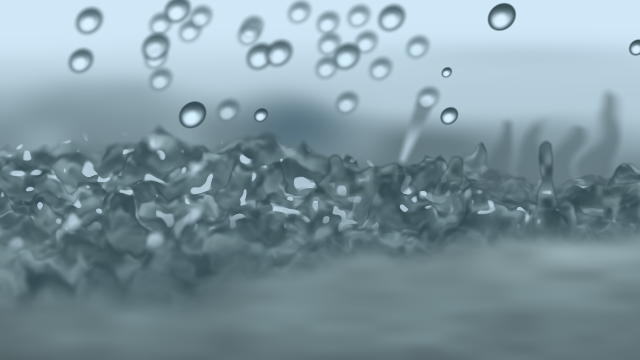
Write a Shadertoy shader that draws this texture.

```glsl
const vec3 SKY = vec3(.81, .91, .97);
const vec3 HAZE = vec3(.70, .80, .85);
const vec3 MIST = vec3(.55, .65, .69);
const vec3 WATER = vec3(.44, .53, .55);
const vec3 DEEP = vec3(.35, .43, .46);
const vec3 SHADE = vec3(.19, .28, .31);
const int SHARP_DROPS = 6;
const int SOFT_DROPS = 18;
const float LAYERS = 11.;
const float FOCUS_HEIGHT = .46;
const float FOCUS_DEPTH = .13;

// Centre and radius, sharp drops first
const vec3 DROPS[14] = vec3[14](
  vec3(1.394, .953, .038), vec3(1.248, .678, .024), vec3(.535, .681, .037),
  vec3(1.77, .868, .022), vec3(1.241, .799, .014), vec3(.725, .68, .019),
  vec3(.248, .942, .036), vec3(.493, .972, .035), vec3(.433, .87, .037),
  vec3(.225, .831, .033), vec3(.722, .843, .036), vec3(.775, .852, .036),
  vec3(.963, .843, .036), vec3(1.088, .95, .036));

float hash(vec2 p) {
  return fract(sin(dot(p, vec2(127.1, 311.7))) * 43758.5);
}

float noise(vec2 p) {
  vec2 i = floor(p), f = fract(p);
  f = f * f * (3. - 2. * f);
  return mix(mix(hash(i), hash(i + vec2(1, 0)), f.x),
             mix(hash(i + vec2(0, 1)), hash(i + 1.), f.x), f.y);
}

vec2 warp(vec2 p) {
  return vec2(noise(p), noise(p + 19.)) - .5;
}

float below(float edge, float soft, float v) {
  return 1. - smoothstep(edge - soft, edge + soft, v);
}

// Tapered rounded limb
float limb(vec2 p, vec2 a, vec2 b, float ra, float rb) {
  float t = clamp(dot(p - a, b - a) / dot(b - a, b - a), 0., 1.);
  return length(p - mix(a, b, t)) - mix(ra, rb, t);
}

float blend(float a, float b) {
  float h = max(.04 - abs(a - b), 0.);
  return min(a, b) - h * h / .16;
}

float glow(vec2 p, vec2 centre, vec2 size) {
  vec2 q = (p - centre) / size;
  return exp(-dot(q, q));
}

vec3 backdrop(vec2 p) {
  float streak = noise(p * vec2(1.6, 9.));
  vec3 c = mix(HAZE, SKY, smoothstep(.7, .94, p.y + .14 * (streak - .5)));
  c -= .07 * glow(p, vec2(1.5, .85), vec2(.45, .04));
  float horizon = mix(.73, .64, smoothstep(.3, 1.4, p.x)) + .05 * (noise(p * 5.) - .5);
  c = mix(c, MIST, below(horizon, .08, p.y));
  c = mix(c, DEEP, .8 * noise(p * vec2(8., 10.)) * below(horizon, .06, p.y));
  c = mix(c, vec3(.3, .42, .49), .7 * glow(p, vec2(.82, .65), vec2(.12, .07)));
  // Out of focus foreground
  float ripple = mix(noise(p * vec2(5., 17.)), noise(p * vec2(11., 34.)), .3);
  vec3 ground = WATER * mix(.84, 1.12, ripple);
  ground += .1 * glow(p, vec2(1.45, .29), vec2(.35, .09)) * (.4 + ripple);
  c = mix(c, ground, below(.42, .08, p.y));
  return c * (1. - .12 * below(.08, .1, p.y));
}

// Overlapping crests, sharp only near the focal plane
void addSplash(inout vec3 c, vec2 p, float pixel) {
  float side = smoothstep(.4, 1.5, p.x);
  vec2 q = p + .035 * warp(p * 15.) + .012 * warp(p * 45.);
  float foot = mix(.15, .36, side) + .1 * (noise(p * 6.) - .5);
  float fade = smoothstep(foot - .04, foot + .08, p.y);
  for (float i = 0.; i < LAYERS; i++) {
    float seed = i * 7.3;
    float base = mix(mix(.62, .49, side), mix(.24, .39, side), i / LAYERS);
    float focus = exp(-pow((base - FOCUS_HEIGHT) / FOCUS_DEPTH, 2.));
    float crest = base + .15 * (noise(vec2(q.x * 9., seed)) - .5)
                + .06 * (noise(vec2(q.x * 27., seed)) - .5);
    float d = crest - q.y, soft = mix(.025, 2. * pixel, focus);
    float grain = mix(noise(q * vec2(18., 25.) + seed),
                      noise(q * vec2(50., 65.) + seed), .5 * focus);
    vec3 body = mix(SHADE, WATER * 1.1, smoothstep(.2, .85, grain));
    body = mix(body, SHADE, .55 * focus * below(.008, .006, d));
    float shine = below(.014, .007, abs(d - .016)) * smoothstep(.5, .8, grain);
    body = mix(body, HAZE, .7 * focus * shine);
    float cover = smoothstep(-soft, soft, d) * exp(-max(d, 0.) / .09);
    c = mix(c, body, .85 * cover * fade);
  }
  c = mix(c, SHADE, .4 * glow(p, vec2(.42, .21), vec2(.22, .08)));
  c = mix(c, SHADE, .5 * glow(p, vec2(1.32, .385), vec2(.1, .025)));
  // Sparkles and soft bright blobs
  float wet = fade * below(mix(.61, .5, side), .03, p.y);
  float spark = smoothstep(.76, .88, noise(q * vec2(38., 44.)));
  c = mix(c, SKY, .75 * spark * wet * smoothstep(.33, .43, p.y));
  vec2 grid = p * 8. + vec2(0., .6 * floor(p.x * 8.)), cell = floor(grid);
  vec2 at = fract(grid) - .3 - .4 * vec2(hash(cell), hash(cell + 5.));
  at.x -= .35 * at.y;
  float blob = below(.16, .1, length(at) + .12 * (noise(p * 40.) - .5));
  blob *= step(.6, hash(cell + 2.)) * below(1., .3, p.x);
  c = mix(c, SKY, .75 * blob * wet * smoothstep(.28, .36, p.y));
}

void addJets(inout vec3 c, vec2 p, float pixel) {
  // Blurred spikes behind
  vec2 bent = p + .05 * warp(p * 13.);
  for (float x = 1.37; x < 1.7; x += .095) {
    float d = limb(bent, vec2(x + .04, .6 + .12 * hash(vec2(x, 4))), vec2(x, .5), .014, .045);
    c = mix(c, DEEP, .65 * below(0., .02, d));
  }
  float streak = limb(p, vec2(1.12, .56), vec2(1.175, .7), .008, .022);
  c = mix(c, mix(SKY, DEEP, smoothstep(.6, .68, p.y)), .65 * below(0., .012, streak));
  // Crowns and columns in focus
  vec2 q = p + .014 * warp(p * 32.);
  float d = blend(limb(q, vec2(.935, .552), vec2(.935, .46), .02, .035),
                  limb(q, vec2(.93, .44), vec2(1.1, .5), .07, .045));
  d = min(d, blend(limb(q, vec2(1.515, .59), vec2(1.52, .45), .016, .017),
                   limb(q, vec2(1.52, .45), vec2(1.52, .36), .014, .065)));
  d = min(d, limb(q, vec2(1.65, .44), vec2(1.8, .44), .045, .06));
  d = min(d, limb(q, vec2(1.265, .545), vec2(1.24, .46), .018, .04));
  float grain = noise(q * vec2(42., 34.));
  vec3 glass = mix(SHADE, WATER, smoothstep(.1, .8, grain));
  glass = mix(glass, SHADE, .7 * smoothstep(-.008, 0., d));
  glass = mix(glass, SKY, smoothstep(.72, .85, grain) * below(-.01, .004, d));
  float foot = smoothstep(.38, .52, p.y + .07 * step(1.4, p.x));
  c = mix(c, glass, .8 * below(0., 2. * pixel, d) * foot);
}

void addDrop(inout vec3 c, vec2 p, vec3 drop, float blur, float opacity) {
  vec2 q = (p - drop.xy) / drop.z;
  q.x -= .18 * q.y;
  float d = length(q);
  vec3 glass = mix(HAZE, SHADE, smoothstep(-.4, .9, q.y));
  glass = mix(glass, SHADE, smoothstep(.55, .98, d) * (1. - blur));
  glass = mix(glass, SKY * 1.05, below(.5, .25, length(q + vec2(.05, .25))));
  c = mix(c, glass, opacity * below(1., blur, d));
}

void mainImage(out vec4 fragColor, in vec2 fragCoord) {
  vec2 p = fragCoord / iResolution.y;
  float pixel = 1. / iResolution.y;
  vec3 c = backdrop(p);
  addSplash(c, p, pixel);
  addJets(c, p, pixel);
  // Falling drops
  for (int i = 0; i < SOFT_DROPS; i++) {
    vec2 spot = vec2(hash(vec2(i, 3)), hash(vec2(i, 10)));
    addDrop(c, p, vec3(vec2(.36, .68) + spot * vec2(.85, .32), .03), .4, .6);
  }
  for (int i = 0; i < 14; i++) {
    bool sharp = i < SHARP_DROPS;
    float blur = sharp ? max(.08, pixel / DROPS[i].z) : .28;
    addDrop(c, p, DROPS[i], blur, sharp ? .95 : .8);
  }
  fragColor = vec4(clamp(c, 0., 1.), 1.);
}
```
